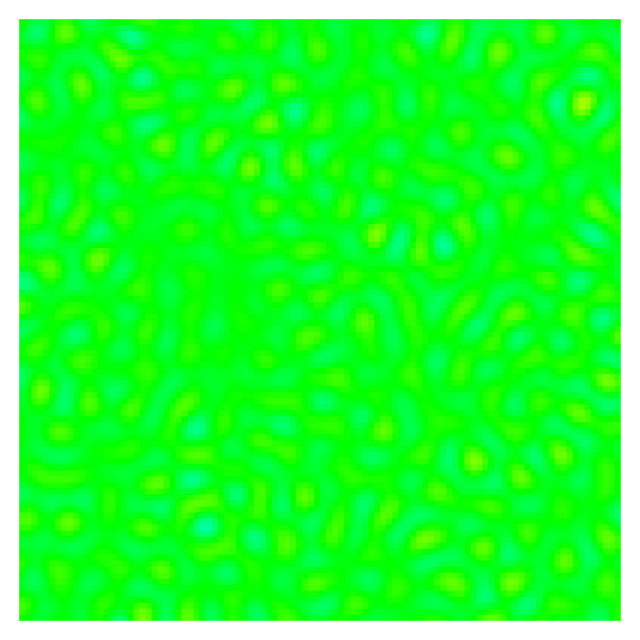
Reproduce this pattern procedurally as a Shadertoy shader.

```glsl
// Blocky band-limited wave noise, tinted from lime through green to aqua, in a white frame.

#define MARGIN 0.03        // frame width, share of the canvas
#define CELLS 100.0        // blocks along each side
#define WAVES 72           // plane waves in the sum
#define FREQUENCY 13.8     // mean wave cycles along each side
#define BANDWIDTH 0.2      // relative spread of the frequency
#define TINT_MEAN 0.05     // mean shift toward aqua
#define TINT_SPREAD 0.158  // standard deviation of the shift
#define SEED 3.0

const float PI = 3.14159;
const vec3 FRAME_COLOR = vec3(1.0);

float hash(float n) {
    return fract(sin(n * 127.1 + SEED * 31.7) * 43758.55);
}

// Isotropic random field with zero mean and unit variance.
float waveNoise(vec2 p) {
    float sum = 0.0;
    for (int i = 0; i < WAVES; i++) {
        float n = float(i);
        float angle = PI * (n + hash(n + 0.13)) / float(WAVES);
        float cycles = FREQUENCY * (1.0 + BANDWIDTH * (2.0 * hash(n + 0.41) - 1.0));
        float phase = hash(n + 0.77);
        vec2 direction = vec2(cos(angle), sin(angle));
        sum += cos(2.0 * PI * (cycles * dot(p, direction) + phase));
    }
    return sum * sqrt(2.0 / float(WAVES));
}

// Snaps to block centres, with a ramp one pixel wide between blocks.
vec2 snapToCells(vec2 p, float pixel) {
    vec2 c = p * CELLS;
    vec2 edge = floor(c + 0.5);
    vec2 ramp = clamp((c - edge) / (pixel * CELLS) + 0.5, 0.0, 1.0);
    return (edge - 0.5 + ramp) / CELLS;
}

// Positive shifts add blue, negative shifts add red.
vec3 tint(float shift) {
    return vec3(max(-shift, 0.0), 1.0, max(shift, 0.0));
}

void mainImage(out vec4 fragColor, in vec2 fragCoord) {
    float side = min(iResolution.x, iResolution.y);
    vec2 centered = (fragCoord - 0.5 * iResolution.xy) / side;

    // Field inside the frame
    float inner = 1.0 - 2.0 * MARGIN;
    float pixel = 1.0 / (side * inner);
    vec2 p = centered / inner;
    float field = waveNoise(snapToCells(p, pixel));
    vec3 color = tint(TINT_MEAN + TINT_SPREAD * field);

    // Square frame
    float edgeDistance = max(abs(p.x), abs(p.y)) - 0.5;
    float frame = clamp(edgeDistance / pixel + 0.5, 0.0, 1.0);
    fragColor = vec4(mix(color, FRAME_COLOR, frame), 1.0);
}
```
